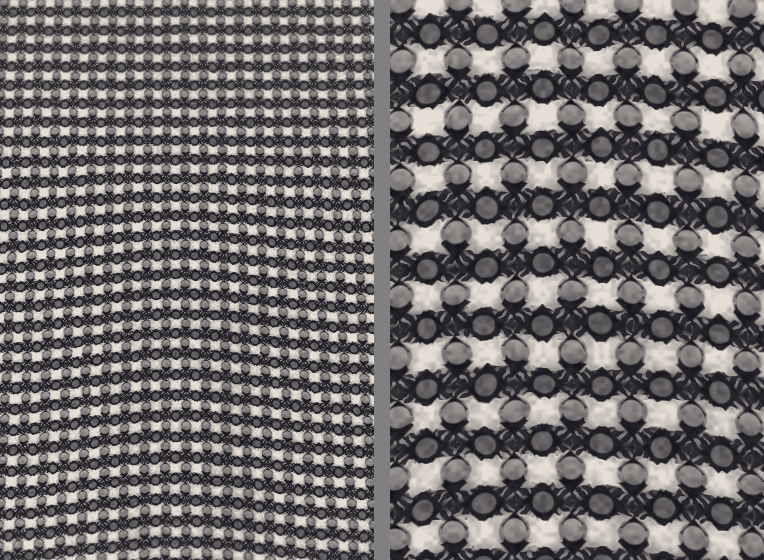
Left, the full canvas; right, a detail of the centre.
Write a Shadertoy shader that draws this texture.

```glsl
#define ROWS 28.5
#define COLUMNS_TOP 20.8
#define COLUMNS_BOTTOM 17.8
#define ARCH 0.8
#define HOLE_RADIUS 0.2
#define LIGHT_HALF_HEIGHT 0.27
#define ARM_WIDTH 0.1
#define FIBRE 0.26
#define DARK_YARN vec3(0.085, 0.08, 0.11)
#define LIGHT_YARN vec3(0.90, 0.87, 0.835)

float hash(vec2 p) {
    vec3 q = fract(vec3(p.xyx) * 0.1031);
    q += dot(q, q.yzx + 33.33);
    return fract((q.x + q.y) * q.z);
}

float noise(vec2 p) {
    vec2 i = floor(p), f = fract(p);
    f = f * f * (3.0 - 2.0 * f);
    return mix(mix(hash(i), hash(i + vec2(1, 0)), f.x),
               mix(hash(i + vec2(0, 1)), hash(i + vec2(1, 1)), f.x), f.y);
}

float bump(float x, float center, float width) {
    float d = (x - center) / width;
    return exp(-d * d);
}

// Cloth coordinates: one unit per repeat, rows counted downward
vec2 clothGrid(vec2 uv) {
    float t = 1.0 - uv.y;
    float x = (uv.x - 0.47) * mix(COLUMNS_BOTTOM, COLUMNS_TOP, uv.y);
    float y = ROWS * t - 0.19 + 0.7 * sin(3.14159 * t);
    y -= ARCH * (1.0 - bump(uv.x, 0.47, 0.32)) * smoothstep(0.2, 0.5, t);
    return vec2(x, y);
}

// Coverage of the opening centred on every integer point
float opening(vec2 g, float radius, float soft) {
    vec2 p = fract(g + 0.5) - 0.5;
    float r = length(p * vec2(1.0, 1.08));
    return 1.0 - smoothstep(radius - soft, radius + soft, r);
}

// Distance to the nearest diagonal strand of the net
float strandDistance(vec2 g) {
    vec2 d = abs(fract(vec2(g.x + g.y, g.x - g.y) + 0.5) - 0.5);
    return 0.7071 * min(d.x, d.y);
}

// Broad folds: darker hollows at the lower right of centre
float foldLight(vec2 uv) {
    float low = 1.0 - smoothstep(0.1, 0.55, uv.y);
    float shade = 1.0 + 0.04 * bump(uv.x, 0.1, 0.25);
    shade -= 0.10 * low * bump(uv.x, 0.62, 0.07);
    shade -= 0.06 * low * bump(uv.x, 0.36, 0.06);
    return shade - 0.06 * bump(uv.x, 0.55, 0.25) * bump(uv.y, 0.43, 0.12);
}

void mainImage(out vec4 fragColor, in vec2 fragCoord) {
    vec2 uv = fragCoord / iResolution.xy;
    vec2 g = clothGrid(uv);
    g += 0.1 * (vec2(noise(g * 1.3), noise(g * 1.3 + 40.0)) - 0.5);
    vec2 id = floor(g + 0.5);
    vec2 p = g - id;

    // Focus is sharpest in the lower middle
    float blur = 0.05 * smoothstep(0.6, 1.0, uv.y) + 0.02 * smoothstep(0.15, 0.0, uv.y);
    float soft = 0.5 * ROWS / iResolution.y + 0.015 + blur;
    float fibre = noise(g * vec2(11, 12)) - 0.5;

    // Pale three-lobed knots alternate with dark rows of the net
    float strand = strandDistance(g);
    float arm = 1.0 - smoothstep(ARM_WIDTH - soft, ARM_WIDTH + soft, strand);
    float bodyEdge = length(p * vec2(0.72, 1.15) + vec2(0.0, 0.03)) + 0.1 * fibre;
    float body = 1.0 - smoothstep(0.25 - soft, 0.25 + soft, bodyEdge);
    float bandEdge = abs(p.y + 0.04) + 0.12 * fibre;
    float band = 1.0 - smoothstep(LIGHT_HALF_HEIGHT - soft, LIGHT_HALF_HEIGHT + soft, bandEdge);
    float pale = max(body, arm * band);
    float knot = 1.0 - smoothstep(0.05, 0.42, length(p));
    float paleTone = 0.76 + 0.26 * knot - 0.35 * p.y + 0.1 * (hash(id) - 0.5);
    float tone = mix(0.05 + 0.05 * arm, paleTone, pale);

    // Grey openings beside and below each pale knot, with shaded rims
    vec2 beside = g + vec2(0.5, 0.06);
    vec2 under = g + vec2(0.0, 0.5);
    tone *= 1.0 - 0.35 * opening(beside, HOLE_RADIUS + 0.06, soft);
    float backing = 0.1 * fibre;
    tone = mix(tone, 0.54 + backing - 0.5 * p.y, opening(beside, HOLE_RADIUS, soft));
    tone = mix(tone, 0.38 + backing, opening(under, HOLE_RADIUS * 0.92, soft));

    // Two-tone twist shows as flecks along the strands between knots
    float along = p.x * p.y > 0.0 ? g.x + g.y : g.x - g.y;
    float twist = sin(along * 31.4159 + 3.0 * fibre);
    float fleck = smoothstep(0.1, 0.7, twist) * arm * bump(abs(p.y), 0.34, 0.1);
    tone = mix(tone, 0.72, 0.75 * fleck);
    tone += FIBRE * fibre * (0.35 + 0.65 * pale);

    tone = mix(tone, 0.46, 2.0 * blur) * foldLight(uv);
    fragColor = vec4(mix(DARK_YARN, LIGHT_YARN, clamp(tone, 0.0, 1.0)), 1.0);
}
```
